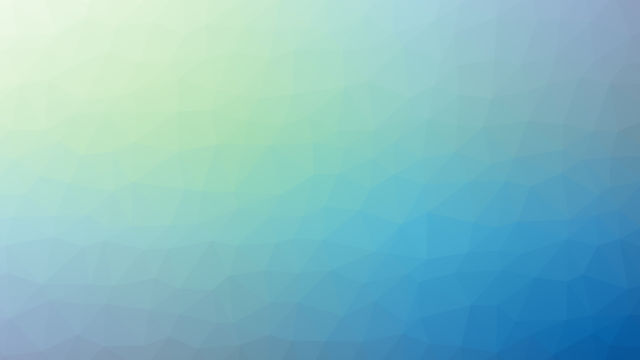
Write a Shadertoy shader that draws this background.

```glsl
// Low-poly gradient: a jittered grid of points is split into triangles, and each
// facet takes its tone from one palette read along x and again along y.
// The two readings are blended in a perceptual colour space.

const float CELL = 0.0885;         // grid spacing, in canvas heights
const float JITTER = 0.75;         // share of a cell that a point may roam
const float FLATNESS = 0.6;        // 0 = smooth gradient, 1 = flat facets
const vec2 TONE_RANGE = vec2(0.04, 0.94);

const vec3 PALETTE[9] = vec3[9](
    vec3(0.969, 0.988, 0.941), vec3(0.878, 0.953, 0.859), vec3(0.800, 0.922, 0.773),
    vec3(0.659, 0.867, 0.710), vec3(0.482, 0.800, 0.769), vec3(0.306, 0.702, 0.827),
    vec3(0.169, 0.549, 0.745), vec3(0.031, 0.408, 0.675), vec3(0.031, 0.251, 0.506));

// --- Colour: cube roots of white-scaled XYZ, in which Lab mixes are linear ---
vec3 toPerceptual(vec3 srgb) {
    vec3 lin = mix(srgb / 12.92, pow((srgb + 0.055) / 1.055, vec3(2.4)), step(0.04045, srgb));
    vec3 xyz = lin * mat3(0.4339, 0.3762, 0.1899,
                          0.2126, 0.7152, 0.0722,
                          0.0178, 0.1095, 0.8727);
    return pow(xyz, vec3(1.0 / 3.0));
}

vec3 toSrgb(vec3 perceptual) {
    vec3 xyz = perceptual * perceptual * perceptual;
    vec3 lin = xyz * mat3( 3.0802, -1.5372, -0.5430,
                          -0.9213,  1.8758,  0.0455,
                           0.0529, -0.2040,  1.1511);
    lin = clamp(lin, 0.0, 1.0);
    return mix(lin * 12.92, 1.055 * pow(lin, vec3(1.0 / 2.4)) - 0.055, step(0.0031308, lin));
}

vec3 paletteTone(float t) {
    float s = clamp(t, 0.0, 1.0) * 8.0;
    int i = min(int(s), 7);
    return mix(toPerceptual(PALETTE[i]), toPerceptual(PALETTE[i + 1]), s - float(i));
}

// --- Mesh ---
vec2 hash22(vec2 p) {
    vec2 q = vec2(dot(p, vec2(127.1, 311.7)), dot(p, vec2(269.5, 183.3)));
    return fract(sin(q) * 43758.5453);
}

vec2 meshPoint(vec2 id) {
    return id + 0.5 + JITTER * (hash22(id) - 0.5);
}

float cross2(vec2 a, vec2 b) {
    return a.x * b.y - a.y * b.x;
}

// Distance to the left of the line from a to b
float leftOf(vec2 p, vec2 a, vec2 b) {
    return cross2(b - a, p - a) / length(b - a);
}

// Adds a counter-clockwise triangle: xy = weighted sample place, z = coverage
vec3 facet(vec2 p, vec2 a, vec2 b, vec2 c, float pixel) {
    float inside = min(leftOf(p, a, b), min(leftOf(p, b, c), leftOf(p, c, a)));
    float coverage = clamp(0.5 + inside / pixel, 0.0, 1.0);
    return vec3(mix(p, (a + b + c) / 3.0, FLATNESS), 1.0) * coverage;
}

// True if the diagonal a-c is the better split: angles at b and d sum below pi
bool splitsAlongAC(vec2 a, vec2 b, vec2 c, vec2 d) {
    vec2 b1 = c - b, b2 = a - b, d1 = a - d, d2 = c - d;
    return cross2(b1, b2) * dot(d1, d2) + dot(b1, b2) * cross2(d1, d2) > 0.0;
}

vec2 facetPlace(vec2 p, float pixel) {
    vec3 sum = vec3(p, 1.0) * 0.0001;
    vec2 base = floor(p - 0.5);
    for (int y = -1; y <= 1; y++) {
        for (int x = -1; x <= 1; x++) {
            vec2 id = base + vec2(x, y);
            vec2 a = meshPoint(id);
            vec2 b = meshPoint(id + vec2(1, 0));
            vec2 c = meshPoint(id + vec2(1, 1));
            vec2 d = meshPoint(id + vec2(0, 1));
            if (splitsAlongAC(a, b, c, d)) {
                sum += facet(p, a, b, c, pixel) + facet(p, a, c, d, pixel);
            } else {
                sum += facet(p, a, b, d, pixel) + facet(p, b, c, d, pixel);
            }
        }
    }
    return sum.xy / sum.z;
}

void mainImage(out vec4 fragColor, in vec2 fragCoord) {
    vec2 canvas = iResolution.xy / iResolution.y;
    vec2 p = fragCoord / iResolution.y / CELL;
    float pixel = 1.0 / (iResolution.y * CELL);

    // Place of the facet on the canvas, running right and down
    vec2 place = facetPlace(p, pixel) * CELL / canvas;
    vec2 tone = mix(TONE_RANGE.xx, TONE_RANGE.yy, vec2(place.x, 1.0 - place.y));

    vec3 color = mix(paletteTone(tone.x), paletteTone(tone.y), 0.5);
    fragColor = vec4(toSrgb(color), 1.0);
}
```
